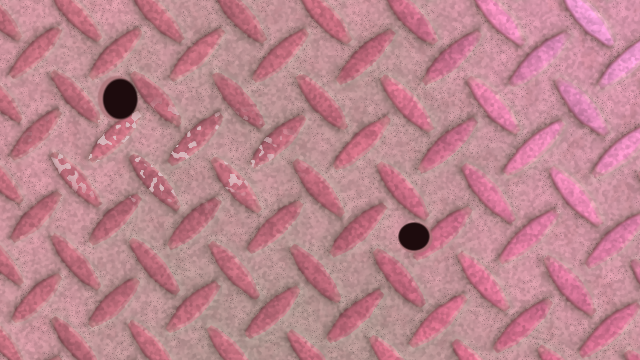
Write a Shadertoy shader that draws this texture.

```glsl
float hash(vec2 p) {
    vec3 a = fract(p.xyx * vec3(.1031, .1030, .0973));
    a += dot(a, a.yzx + 33.33);
    return fract((a.x + a.y) * a.z);
}

// Cellular noise: x = distance to the nearest grain, y = blended grain shade
vec2 cells(vec2 p) {
    float nearest = 2., shade = 0., total = 0.;
    for (int y = -1; y <= 1; y++)
    for (int x = -1; x <= 1; x++) {
        vec2 c = floor(p) + vec2(x, y);
        float d = length(c + vec2(hash(c), hash(c + 57.)) - p);
        float w = exp(-5. * d * d);
        nearest = min(nearest, d);
        shade += w * hash(c + 19.);
        total += w;
    }
    return vec2(nearest, shade / total);
}

// Layered, warped sines for broad stains
float stains(vec2 p) {
    float sum = 0., amp = .5;
    for (int i = 0; i < 5; i++) {
        p = mat2(.8, .6, -.6, .8) * p * 1.7 + 1.3;
        sum += amp * sin(p.x + 1.4 * sin(p.y));
        amp *= .65;
    }
    return sum;
}

// Lattice coordinates of the plate, widening towards the right
vec2 plateGrid(vec2 q) {
    vec2 g = vec2(0);
    for (int i = 0; i < 5; i++) {
        g.x = (q.x - .211) / (.2238 + .0022 * g.x - .0028 * g.y);
        g.y = (q.y - .0394 - .0014 * g.x) / (.2292 + .0032 * g.x);
    }
    return g;
}

// Raised bar: x = along, y = across (positive is lit), z = distance, w = random
vec4 tread(vec2 g, vec2 axis) {
    vec2 id = round(g), d = g - id;
    float along = dot(d, axis), across = dot(d, vec2(axis.y, -axis.x));
    float profile = .04 + .085 * (1. - along * along / .185);
    float dist = max(abs(across) - profile, abs(along) - .43);
    return vec4(along, across, dist, hash(id + 40. + 9. * axis.x));
}

void drill(inout vec3 color, vec2 q, vec2 center, vec2 radius, vec2 rimShift) {
    float edge = 1. / (iResolution.y * radius.x);
    float rim = length((q - center - rimShift) / radius) - 1.1;
    float hole = length((q - center) / radius) - 1.;
    color = mix(color, vec3(.67, .45, .47), .8 * smoothstep(.1, -.04, rim));
    color *= 1. - .3 * smoothstep(.1, 0., hole);
    color = mix(color, vec3(.115, .045, .05), smoothstep(edge, -edge, hole));
}

void mainImage(out vec4 fragColor, in vec2 fragCoord) {
    vec2 q = fragCoord / iResolution.y;
    q.y = 1. - q.y;

    // Surface noise
    vec2 coarse = cells(q * 34. + 7.), fine = cells(q * 125.);
    float grain = fine.y - .5 + .35 * (coarse.y - .5);
    float stain = stains(q * 4.);
    float blotch = stains(q * 17. + 5.);
    float grime = clamp(.66 - .75 * abs(q.x - .8) + .35 * (q.y - .5)
                        + .22 * stain + .14 * blotch, 0., 1.);
    float glow = smoothstep(.95, 1.75, q.x) * (1. - .85 * q.y);

    // Two interleaved sets of bars, leaning opposite ways
    vec2 g = plateGrid(q);
    vec4 falling = tread(g, vec2(.7, .714));
    vec4 rising = tread(g - vec2(.49, .475), vec2(-.72, .694));
    vec4 bar = falling.z < rising.z ? falling : rising;
    float dist = bar.z + .012 * (coarse.y - .5) + .012 * grain;
    float outside = max(dist, 0.);

    // Painted ground, with dust and shade gathered around the bars
    vec3 color = mix(vec3(.825, .585, .63), vec3(.685, .575, .555), grime);
    color += glow * vec3(.03, .0, .05);
    color = mix(color, vec3(.77, .49, .54), .35 * smoothstep(.2, .9, blotch) * (1. - .5 * grime));
    color = mix(color, vec3(.64, .59, .55), exp(-14. * outside) * (.2 + .45 * grime));
    float shadowSide = smoothstep(.03, -.07, bar.y);
    color = mix(color, vec3(.47, .35, .34), .75 * shadowSide * exp(-24. * outside));
    color = mix(color, vec3(.80, .69, .67), .4 * (1. - shadowSide) * exp(-30. * outside));
    color *= 1. + .17 * grain;
    color *= 1. - .2 * smoothstep(.25, .05, fine.x) * smoothstep(.5, .7, coarse.y);

    // Bar faces: shaded flank, pink crown, worn pale bevel
    vec3 face = mix(vec3(.73, .42, .475), vec3(.80, .40, .50), smoothstep(.6, 1.6, q.x));
    face = mix(face, vec3(.92, .61, .82), glow);
    face *= .95 + .12 * bar.w + .7 * bar.y;
    face = mix(face, vec3(.50, .30, .32), .75 * smoothstep(-.045, 0., dist) * shadowSide);
    float bevel = smoothstep(-.05, -.025, dist) * smoothstep(.01, .05, bar.y);
    face = mix(face, vec3(.81, .64, .64), bevel * (.35 + .3 * bar.w));
    float wornTip = smoothstep(.3, .43, abs(bar.x) + .1 * (coarse.y - .5));
    face = mix(face, vec3(.68, .51, .50), .55 * wornTip);
    face *= 1. + .22 * grain;
    float edge = 3.5 / iResolution.y;
    float onBar = smoothstep(edge, -edge, dist);
    color = mix(color, face, onBar);

    // Small chipped flecks on the left bars
    vec2 fromChips = (q - vec2(.45, .43)) / vec2(.35, .13);
    float chipped = exp(-dot(fromChips, fromChips)) * onBar;
    float chip = smoothstep(.68, .76, cells(q * 75. + 3.).y) * smoothstep(.15, .6, chipped);
    color = mix(color, vec3(.88, .80, .81), .75 * chip);

    // Drilled holes
    drill(color, q, vec2(.334, .275), vec2(.047, .055), vec2(-.009, -.002));
    drill(color, q, vec2(1.15, .657), vec2(.042, .038), vec2(.004, .004));

    fragColor = vec4(clamp(color, 0., 1.), 1.);
}
```
